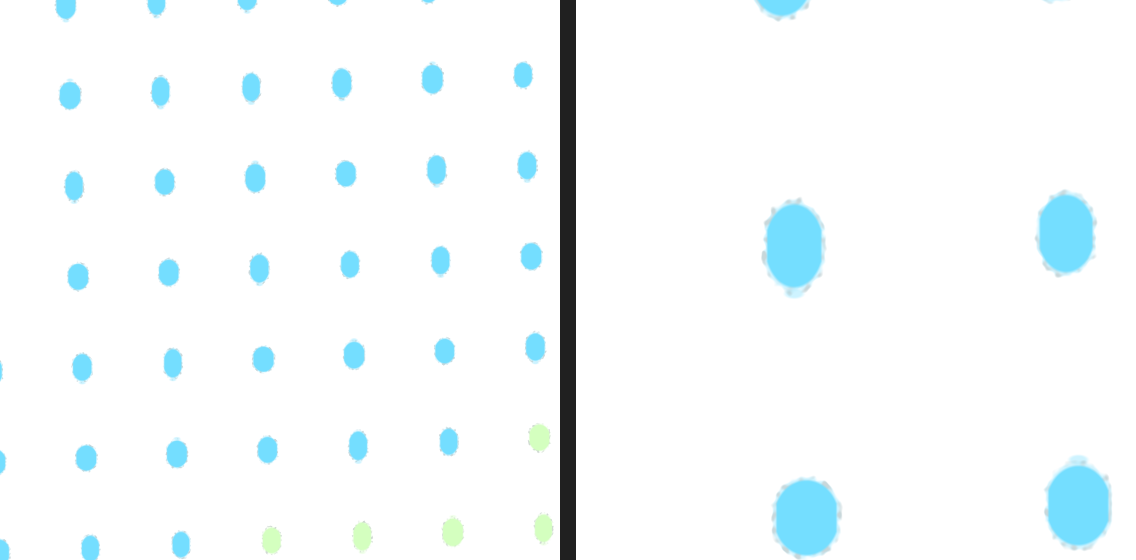
Left, the full canvas; right, a detail of the centre.
Reproduce this pattern procedurally as a Shadertoy shader.

```glsl
// Slightly tilted grid of small upright oval dots, blue with a green lower-right corner, on white.
#define PITCH 0.1620
#define TILT 0.0450
#define ANCHOR vec2(0.1250, 0.8294)
#define DOT_RADIUS vec2(0.0186, 0.0250)
#define SIZE_JITTER 0.09
#define FRINGE_WIDTH 0.0030
#define FRINGE_SCALE 190.0
#define GREEN_SLOPE 0.42
#define GREEN_OFFSET 0.147
#define BLUE vec3(0.455, 0.870, 1.0)
#define GREEN vec3(0.830, 1.0, 0.750)
#define FRINGE_GREY vec3(0.64, 0.68, 0.68)

vec2 hash2(vec2 p) {
    vec3 q = fract(vec3(p.xyx) * vec3(0.1031, 0.1030, 0.0973));
    q += dot(q, q.yzx + 33.33);
    return fract((q.xx + q.yz) * q.zy);
}

float gradientNoise(vec2 p) {
    vec2 i = floor(p), f = fract(p);
    vec2 u = f * f * f * (f * (f * 6.0 - 15.0) + 10.0);
    vec2 o = vec2(0.0, 1.0);
    float a = dot(hash2(i) * 2.0 - 1.0, f);
    float b = dot(hash2(i + o.yx) * 2.0 - 1.0, f - o.yx);
    float c = dot(hash2(i + o.xy) * 2.0 - 1.0, f - o.xy);
    float d = dot(hash2(i + o.yy) * 2.0 - 1.0, f - o.yy);
    return mix(mix(a, b, u.x), mix(c, d, u.x), u.y);
}

// Approximate signed distance to an axis-aligned ellipse
float ellipse(vec2 p, vec2 r) {
    return (length(p / r) - 1.0) * min(r.x, r.y);
}

float cover(float dist, float soft) {
    return 1.0 - smoothstep(-soft, soft, dist);
}

void mainImage(out vec4 fragColor, in vec2 fragCoord) {
    vec2 uv = fragCoord / iResolution.y;
    float soft = max(0.8 / iResolution.y, 0.0009);

    // Nearest dot of the tilted grid; the ovals themselves stay upright
    float c = cos(TILT), s = sin(TILT);
    mat2 tilt = mat2(c, s, -s, c);
    vec2 cell = round(transpose(tilt) * (uv - ANCHOR) / PITCH);
    vec2 centre = ANCHOR + tilt * cell * PITCH;
    vec2 p = uv - centre;

    // Each oval varies in size and has slightly flattened sides
    vec2 rnd = hash2(cell + 40.0);
    vec2 radius = DOT_RADIUS * (1.0 + SIZE_JITTER * (rnd - 0.5) * 2.0);
    float dist = max(ellipse(p, radius), abs(p.x) - 0.93 * radius.x);

    // Ragged pale and grey fringe
    float grain = gradientNoise(uv * FRINGE_SCALE);
    float fringe = cover(dist - FRINGE_WIDTH * (0.35 + grain), soft);
    float greyness = smoothstep(-0.1, 0.35, grain);

    // Faint speck above or below some dots
    float side = rnd.x < 0.7 ? -1.0 : 1.0;
    vec2 speckPos = vec2(0.0, side * (radius.y + 0.0025));
    float speck = cover(ellipse(p - speckPos, vec2(0.0055, 0.0028)), soft);
    speck *= step(0.4, rnd.y) * 0.35;

    // Colour is chosen per dot by a diagonal boundary
    bool isGreen = GREEN_SLOPE * centre.x - centre.y > GREEN_OFFSET;
    vec3 ink = isGreen ? GREEN : BLUE;

    vec3 col = mix(vec3(1.0), ink, speck);
    vec3 fringeInk = mix(mix(vec3(1.0), ink, 0.5), FRINGE_GREY, 0.7 * greyness);
    col = mix(col, fringeInk, fringe * 0.65);
    col = mix(col, ink, cover(dist + 0.0008, soft));
    fragColor = vec4(col, 1.0);
}
```
